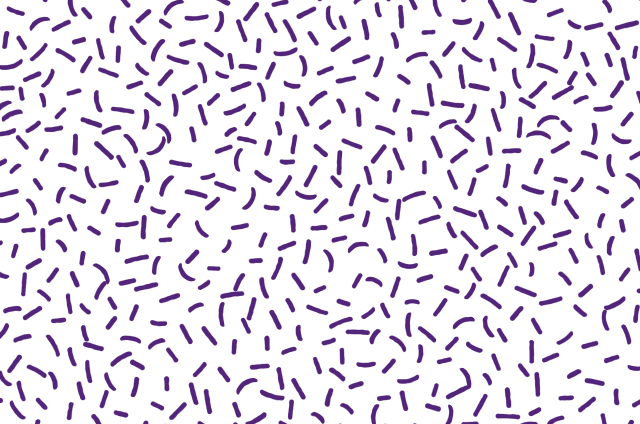
This pattern is drawn by a WebGL 2 fragment shader. Its source:

```glsl
#version 300 es
precision highp float;

uniform vec2 u_resolution;
out vec4 fragColor;

const vec3 PAPER = vec3(1.0);
const vec3 INK = vec3(0.32, 0.14, 0.48);
const float ROWS = 17.2;
const float GRID_TILT = 0.42;
const float HALF_PI = 1.5707963;

float hash(vec2 p, float seed) {
    vec3 q = fract(vec3(p.xyx + seed * 7.31) * vec3(0.1031, 0.1030, 0.0973));
    q += dot(q, q.yzx + 33.33);
    return fract((q.x + q.y) * q.z);
}

float noise(vec2 p, float seed) {
    vec2 i = floor(p), f = fract(p);
    f = f * f * (3.0 - 2.0 * f);
    float low = mix(hash(i, seed), hash(i + vec2(1, 0), seed), f.x);
    float high = mix(hash(i + vec2(0, 1), seed), hash(i + vec2(1, 1), seed), f.x);
    return mix(low, high, f.y);
}

mat2 rotation(float angle) {
    float c = cos(angle), s = sin(angle);
    return mat2(c, s, -s, c);
}

// Centre of a cell's stroke: local jitter plus a slow drift of the grid
vec2 strokeCentre(vec2 cell) {
    vec2 jitter = vec2(hash(cell, 1.0), hash(cell, 2.0)) - 0.5;
    vec2 drift = vec2(noise(cell * 0.3, 3.0), noise(cell * 0.3, 4.0)) - 0.5;
    return cell + 0.5 + 0.36 * jitter + 0.7 * drift;
}

// Signed distance to a slightly bowed bar with round ends
float bowedBar(vec2 p, float halfLength, float bow, float radius) {
    p.y -= bow * (p.x * p.x - 0.3 * halfLength * halfLength);
    p.x -= clamp(p.x, -halfLength, halfLength);
    return length(p) - radius;
}

float strokeDistance(vec2 p, vec2 cell) {
    // Neighbouring cells lean across each other, which keeps strokes apart
    float turn = mod(cell.x + cell.y, 2.0) * HALF_PI;
    float angle = turn + 1.9 * (hash(cell, 5.0) - 0.5);
    float halfLength = mix(0.18, 0.42, hash(cell, 6.0));
    float bend = hash(cell, 7.0) * 2.0 - 1.0;
    float bow = 0.9 * bend * bend * bend;
    float radius = mix(0.088, 0.100, hash(cell, 8.0));
    return bowedBar(rotation(angle) * (p - strokeCentre(cell)), halfLength, bow, radius);
}

float nearestStroke(vec2 p) {
    vec2 home = floor(p);
    float nearest = 10.0;
    for (int y = -2; y <= 2; y++) {
        for (int x = -2; x <= 2; x++) {
            nearest = min(nearest, strokeDistance(p, home + vec2(x, y)));
        }
    }
    return nearest;
}

void main() {
    vec2 uv = gl_FragCoord.xy / u_resolution.y;
    vec2 p = rotation(GRID_TILT) * uv * ROWS + 40.0;

    // Hand-drawn unevenness along the outline
    float wobble = 0.024 * (noise(p * 7.0, 9.0) - 0.5);
    float pixel = ROWS / u_resolution.y;
    float edge = 0.75 * pixel;
    float ink = 1.0 - smoothstep(-edge, edge, nearestStroke(p) + wobble);

    fragColor = vec4(mix(PAPER, INK, ink), 1.0);
}
```
